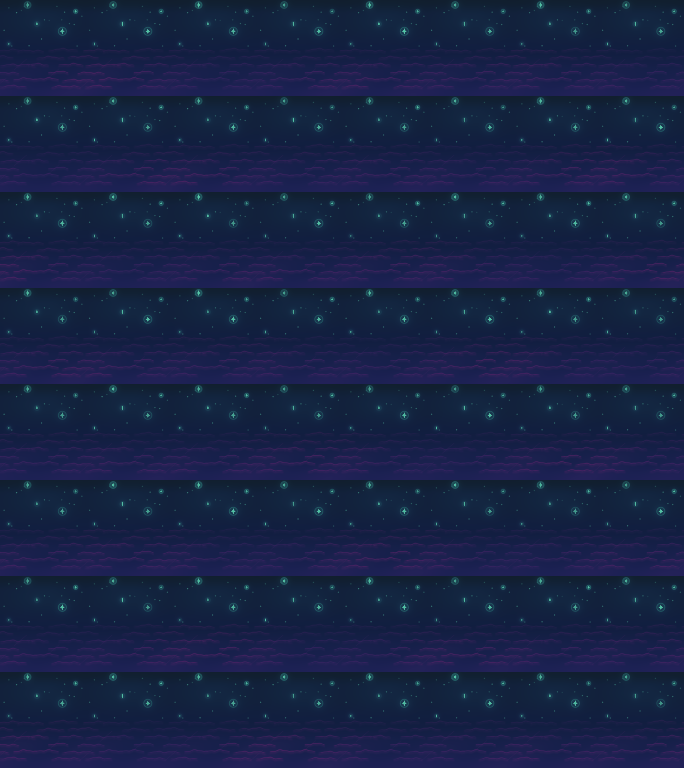
Give the GLSL for this pattern, as a Shadertoy shader.

```glsl
// Tiled night sky: ringed teal stars over violet cloud streaks, repeated in a grid.
#define REPEATS 8.0
#define STREAKS 15
#define SPECKS 18
#define STREAK_HALF_WIDTH 0.007
#define RING_HALF_WIDTH 0.005
#define CLOUD_STRENGTH 0.62
#define STAR_COLOR vec3(0.34, 0.78, 0.66)
#define RING_COLOR vec3(0.16, 0.46, 0.46)
#define CLOUD_COLOR vec3(0.31, 0.14, 0.41)

const float TAU = 6.2831853;

float hash(vec2 p) {
    return fract(sin(dot(p, vec2(41.3, 289.1))) * 4375.85);
}

float cover(float dist, float px) {
    return 1.0 - smoothstep(-0.6 * px, 0.6 * px, dist);
}

// Offset that wraps horizontally inside one cell
vec2 wrapOffset(vec2 p, vec2 center) {
    vec2 d = p - center;
    d.x -= floor(d.x + 0.5);
    return d;
}

float segmentDistance(vec2 p, vec2 a, vec2 b) {
    vec2 ab = b - a;
    return length(p - a - ab * clamp(dot(p - a, ab) / dot(ab, ab), 0.0, 1.0));
}

// Vertical gradient, darker at the top, with a soft teal glow
vec3 skyColor(vec2 cell) {
    vec3 c = mix(vec3(0.065, 0.118, 0.18), vec3(0.068, 0.125, 0.228), smoothstep(0.0, 0.16, cell.y));
    c = mix(c, vec3(0.068, 0.118, 0.25), smoothstep(0.25, 0.55, cell.y));
    c = mix(c, vec3(0.088, 0.126, 0.295), smoothstep(0.5, 0.8, cell.y));
    c = mix(c, vec3(0.112, 0.128, 0.33), smoothstep(0.78, 1.0, cell.y));
    vec2 g = (cell - vec2(0.5, 0.22)) / vec2(0.55, 0.24);
    return c + vec3(0.006, 0.026, 0.028) * exp(-2.0 * dot(g, g));
}

// Thin wavy ridges with a faint body below, denser near the bottom
float cloudStreaks(vec2 p, float aspect, float px) {
    float amount = 0.0;
    for (int i = 0; i < STREAKS; i++) {
        float n = float(i);
        float row = floor(n / 2.5);
        float depth = 0.53 + 0.077 * row + 0.018 * (hash(vec2(n, 3.0)) - 0.5);
        vec2 d = wrapOffset(p, vec2(fract(n * 0.618 + 0.12), depth * aspect));
        float halfLength = mix(0.1, 0.23, hash(vec2(n, 7.0)));
        float taper = max(1.0 - d.x * d.x / (halfLength * halfLength), 0.0);
        float bumps = 0.55 + 0.3 * sin(d.x * 31.0 + n * 2.1) + 0.15 * sin(d.x * 67.0 + n);
        float y = d.y + 0.026 * taper * bumps;
        float line = cover(abs(y) - STREAK_HALF_WIDTH * sqrt(taper), px);
        float body = smoothstep(0.0, 0.012, y) * (1.0 - smoothstep(0.01, 0.042, y));
        float fade = mix(0.4, 1.0, smoothstep(0.5, 0.8, depth)) * smoothstep(0.0, 0.3, taper);
        amount = max(amount, fade * max(line, 0.38 * body));
    }
    return amount;
}

// Faint slanted trails between the clouds
float trails(vec2 p, float aspect, float px) {
    float amount = 0.0;
    for (int i = 0; i < 3; i++) {
        float n = float(i);
        vec2 d = wrapOffset(p, vec2(fract(0.24 + n * 0.38), (0.67 + 0.1 * n) * aspect));
        float dist = segmentDistance(d, vec2(-0.07, 0.06), vec2(0.07, -0.06));
        amount = max(amount, cover(dist - 0.003, px));
    }
    return amount;
}

// Four-pointed sparkle, taller than wide
float sparkle(vec2 d, float radius, float px) {
    vec2 q = sqrt(abs(d * vec2(1.35, 1.0)));
    return cover((q.x + q.y) * (q.x + q.y) - radius, 1.5 * px);
}

void mainImage(out vec4 fragColor, in vec2 fragCoord) {
    vec2 uv = fragCoord / iResolution.xy;
    vec2 grid = vec2(uv.x, 1.0 - uv.y) * REPEATS;
    vec2 id = mod(floor(grid), REPEATS);
    vec2 cell = fract(grid);
    float aspect = iResolution.y / iResolution.x;
    vec2 p = vec2(cell.x, cell.y * aspect);
    float px = REPEATS / iResolution.x;
    vec3 color = skyColor(cell);

    // Slow tint drift across the whole canvas, periodic on both axes
    float drift = 0.5 + 0.25 * sin(TAU * (3.0 * uv.x + 2.0 * uv.y)) + 0.25 * sin(TAU * (5.0 * uv.y - 2.0 * uv.x));
    float haze = smoothstep(0.55, 0.85, cell.y) * (0.5 + 0.5 * sin(TAU * cell.x + cell.y * 9.0));
    color += vec3(0.028, 0.004, 0.018) * haze * (0.5 + 0.6 * drift);
    vec3 cloud = CLOUD_COLOR + vec3(0.05, -0.01, -0.03) * (drift - 0.5);
    color = mix(color, cloud, 0.2 * trails(p, aspect, px));
    color = mix(color, cloud, CLOUD_STRENGTH * (0.75 + 0.4 * drift) * cloudStreaks(p, aspect, px));

    // Specks thinning out toward the clouds
    for (int i = 0; i < SPECKS; i++) {
        float n = float(i);
        float depth = mix(0.06, 0.5, pow(hash(vec2(n, 11.0)), 1.3));
        vec2 d = wrapOffset(p, vec2(fract(n * 0.618 + 0.25), depth * aspect));
        float light = mix(0.15, 0.6, hash(vec2(n, 5.0))) * mix(0.75, 1.0, hash(id + n));
        color = mix(color, STAR_COLOR, light * cover(length(d) - 0.007, px));
    }

    // Main stars: column, depth, radius
    vec3 stars[5] = vec3[5](vec3(0.323, 0.052, 0.04), vec3(0.885, 0.118, 0.025),
        vec3(0.729, 0.326, 0.047), vec3(0.432, 0.25, 0.03), vec3(0.104, 0.458, 0.024));
    for (int i = 0; i < 5; i++) {
        vec3 s = stars[i];
        vec2 d = p - vec2(s.x, s.y * aspect);
        float r = length(d);
        float light = mix(0.65, 1.0, hash(id + 17.0 * float(i)));
        float ringed = i < 3 ? 1.0 : 0.2;
        float disc = i < 2 ? 0.5 : 0.15;
        color += RING_COLOR * 0.12 * light * exp(-r * r / (2.5 * s.z * s.z));
        color = mix(color, RING_COLOR, disc * light * cover(r - s.z, px));
        color = mix(color, RING_COLOR, 0.65 * ringed * light * cover(abs(r - s.z) - RING_HALF_WIDTH, px));
        color = mix(color, STAR_COLOR, light * sparkle(d, s.z * 1.1, px));
    }
    fragColor = vec4(color, 1.0);
}
```
